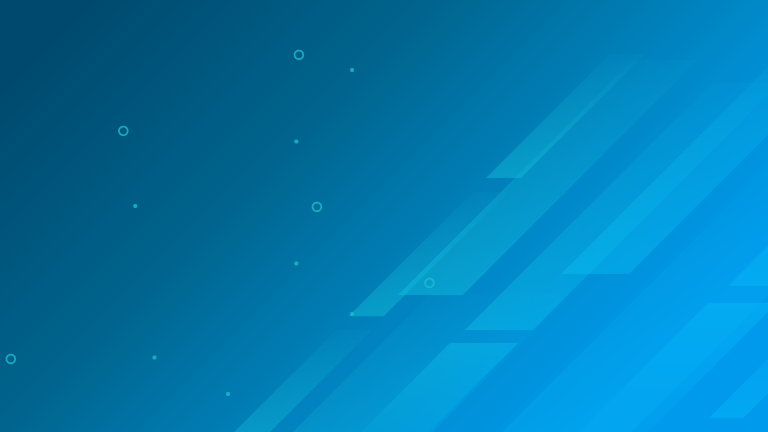
Reproduce this background procedurally as a Shadertoy shader.

```glsl
// Diagonal blue gradient with translucent slanted bars, small rings and dots.

// Lengths are in canvas heights; "diagonal" grows from top left to bottom right.
const vec3 NAVY  = vec3(0.00, 0.285, 0.43);
const vec3 TEAL  = vec3(0.00, 0.395, 0.555);
const vec3 OCEAN = vec3(0.00, 0.47, 0.675);
const vec3 AZURE = vec3(0.00, 0.55, 0.81);
const vec3 SKY   = vec3(0.00, 0.605, 0.925);

const vec3 BAR_CYAN = vec3(0.07, 0.76, 0.86);
const vec3 BAR_SKY  = vec3(0.02, 0.73, 0.97);
const float BAR_ALPHA = 0.44;
const float WIDE_BAR_ALPHA = 0.27;
const float FADED_SHARE = 0.12;

const vec3 MARK_COLOR = vec3(0.10, 0.73, 0.79);
const float RING_RADIUS = 0.0100;
const float RING_HALF_WIDTH = 0.0020;
const float DOT_RADIUS = 0.0047;
const int RING_COUNT = 5;
const int DOT_COUNT = 7;

// Each bar: left diagonal, width, height of its bright end, signed fade length.
const int BAR_COUNT = 12;
const vec4 BARS[BAR_COUNT] = vec4[BAR_COUNT](
    vec4(1.537, 0.081,  0.588,  0.287),
    vec4(1.604, 0.150,  0.317,  0.544),
    vec4(1.539, 0.081,  0.268,  0.287),
    vec4(1.542, 0.083, -0.050,  0.286),
    vec4(1.678, 0.324, -0.100,  0.420),
    vec4(1.836, 0.157,  0.206, -0.250),
    vec4(1.840, 0.157,  0.236,  0.572),
    vec4(1.933, 0.157,  0.366,  0.600),
    vec4(2.162, 0.300, -0.100,  0.750),
    vec4(2.340, 0.160,  0.299, -0.350),
    vec4(2.347, 0.157,  0.338,  0.400),
    vec4(2.609, 0.079,  0.032,  0.290));

// Antialiased coverage of a signed distance, negative inside.
float coverage(float dist, float pixel) {
    return clamp(0.5 - dist / pixel, 0.0, 1.0);
}

vec3 backdrop(float diagonal) {
    vec3 color = mix(NAVY, TEAL, smoothstep(0.0, 1.0, 0.15 + 0.85 * clamp((diagonal - 0.2) / 0.8, 0.0, 1.0)));
    color = mix(NAVY, TEAL, clamp((diagonal - 0.2) / 0.8, 0.0, 1.0));
    color = mix(color, OCEAN, clamp((diagonal - 1.0) / 0.4, 0.0, 1.0));
    color = mix(color, AZURE, clamp((diagonal - 1.4) / 0.45, 0.0, 1.0));
    return mix(color, SKY, clamp((diagonal - 1.85) / 0.5, 0.0, 1.0));
}

// Opacity of one slanted bar, strongest at its bright end.
float barOpacity(vec4 bar, float diagonal, float height, float pixel) {
    float side = (abs(diagonal - bar.x - 0.5 * bar.y) - 0.5 * bar.y) * 0.7071;
    float end = abs(height - bar.z - 0.5 * bar.w) - 0.5 * abs(bar.w);
    float along = clamp((height - bar.z) / bar.w, 0.0, 1.0);
    float alpha = mix(BAR_ALPHA, WIDE_BAR_ALPHA, smoothstep(0.17, 0.3, bar.y));
    return alpha * mix(1.0, FADED_SHARE, along) * coverage(max(side, end), pixel);
}

// Rings step down the canvas while a quadratic sequence scatters them sideways.
vec2 ringCenter(float i) {
    return vec2(1.042 * fract(0.664 + 0.70 * i - 0.09 * i * i), 0.873 - 0.176 * i);
}

// Dots descend along a loose wave.
vec2 dotCenter(float i) {
    return vec2(0.594 + 0.281 * cos(1.904 * (i - 3.65)), 0.838 - 0.1736 * i + 0.0081 * i * i);
}

void mainImage(out vec4 fragColor, in vec2 fragCoord) {
    float pixel = 1.0 / iResolution.y;
    vec2 p = fragCoord * pixel;
    float diagonal = p.x + 1.0 - p.y;
    vec3 color = backdrop(diagonal);

    // Bars turn from cyan to sky blue toward the lower right
    vec3 barColor = mix(BAR_CYAN, BAR_SKY, smoothstep(1.6, 2.2, diagonal));
    for (int i = 0; i < BAR_COUNT; i++) {
        color = mix(color, barColor, barOpacity(BARS[i], diagonal, p.y, pixel));
    }

    // Rings and dots
    float marks = 0.0;
    for (int i = 0; i < RING_COUNT; i++) {
        float dist = abs(length(p - ringCenter(float(i))) - RING_RADIUS) - RING_HALF_WIDTH;
        marks = max(marks, coverage(dist, pixel));
    }
    for (int i = 0; i < DOT_COUNT; i++) {
        float dist = length(p - dotCenter(float(i))) - DOT_RADIUS;
        marks = max(marks, coverage(dist, pixel));
    }
    color = mix(color, MARK_COLOR, 0.85 * marks);

    fragColor = vec4(color, 1.0);
}
```
